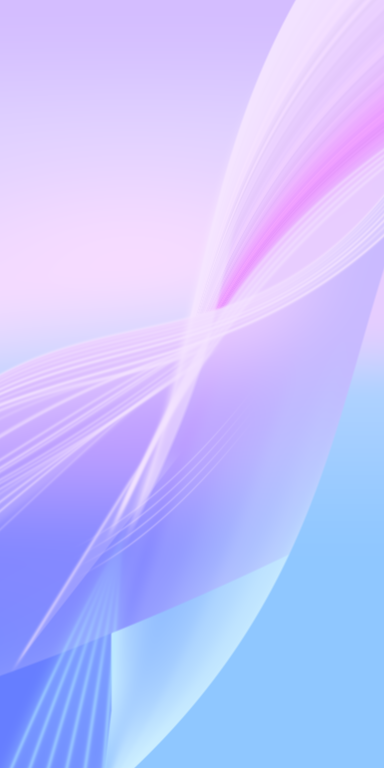
Write a Shadertoy shader that draws this background.

```glsl
// Draws translucent silk ribbons twisting across a pastel lilac and sky-blue gradient.

const vec3 LILAC    = vec3(0.83, 0.74, 1.00);
const vec3 MIST     = vec3(0.86, 0.81, 1.00);
const vec3 BLUSH    = vec3(0.965, 0.86, 1.00);
const vec3 SKY      = vec3(0.56, 0.78, 1.00);
const vec3 MAGENTA  = vec3(0.92, 0.57, 1.00);
const vec3 VIOLET   = vec3(0.74, 0.62, 1.00);
const vec3 INDIGO   = vec3(0.51, 0.53, 1.00);
const vec3 DEEP     = vec3(0.43, 0.52, 1.00);
const vec3 ICE      = vec3(0.82, 0.95, 1.00);
const vec3 PEARL    = vec3(0.96, 0.90, 1.00);

const float SOFT = 0.004;       // edge softness, in canvas widths
const float HAIR = 0.0036;      // width of a thin strand
const int CROSS_STRANDS = 8;
const int FAN_STRANDS = 15;
const int LOWER_STRANDS = 6;
const int FINE_STRANDS = 4;

float hash(float n) { return fract(sin(n * 91.73) * 4375.85); }

float noise(float x) {
    float i = floor(x), f = fract(x);
    return mix(hash(i), hash(i + 1.0), f * f * (3.0 - 2.0 * f));
}

// Cubic through four values evenly spaced over t = 0..1
float cubic(float t, vec4 k) {
    float s = 3.0 * t, a = s - 1.0, b = s - 2.0, c = s - 3.0;
    return dot(k, vec4(-a * b * c / 6.0, s * b * c / 2.0, -s * a * c / 2.0, s * a * b / 6.0));
}

float inside(float d) { return smoothstep(-SOFT, SOFT, d); }
float stroke(float d, float w) { return exp(-d * d / (w * w)); }
float between(float x, float lo, float hi, float f) {
    return smoothstep(lo - f, lo + f, x) * (1.0 - smoothstep(hi - f, hi + f, x));
}

vec3 backdrop(vec2 p) {
    vec3 col = mix(MIST, LILAC, smoothstep(1.6, 2.0, p.y));
    vec2 g = (p - vec2(0.35, 1.3)) / vec2(0.6, 0.3);
    col = mix(col, BLUSH, exp(-dot(g, g)));
    col = mix(col, BLUSH, 0.8 * stroke(p.y - 1.17, 0.22) * (1.0 - p.x));
    vec3 low = mix(SKY, vec3(0.71, 0.83, 1.0), smoothstep(0.5, 1.15, p.y));
    return mix(low, col, smoothstep(0.95, 1.4, p.y + 0.12 * (1.0 - p.x)));
}

void mainImage(out vec4 fragColor, in vec2 fragCoord) {
    vec2 p = fragCoord / iResolution.xy * vec2(1.0, 2.0);

    // Guide curves: some give x along y, others give y along x
    float sailX  = cubic((p.y - 0.6) / 1.4, vec4(0.325, 0.471, 0.583, 0.77));
    float twistX = cubic((p.y - 0.72) / 0.89, vec4(0.339, 0.482, 0.68, 1.0));
    float rimX   = cubic(p.y / 1.3, vec4(0.35, 0.69, 0.872, 1.0));
    float innerX = cubic(p.y / 1.3, vec4(0.26, 0.30, 0.44, 0.62));
    float topY   = cubic(p.x, vec4(1.023, 1.135, 1.23, 1.49));
    float crossY = cubic(p.x, vec4(0.945, 1.05, 1.167, 1.388));
    float fanY   = cubic(p.x, vec4(0.62, 0.906, 1.18, 1.388));
    float foldY  = 0.24 + 0.36 * p.x + 0.08 * p.x * p.x;

    vec3 col = backdrop(p);

    // Upper sail with a magenta band
    float s = (p.x - sailX) / max(twistX - sailX, 0.03);
    vec3 sail = mix(PEARL, vec3(0.91, 0.80, 1.0), smoothstep(0.0, 0.35, s));
    sail = mix(sail, MAGENTA, 0.95 * stroke(s - 0.78, 0.24));
    sail += 0.05 * (noise(s * 65.0) - 0.4) * between(s, 0.1, 0.9, 0.1);
    col = mix(col, sail, inside(p.x - sailX) * smoothstep(0.95, 1.2, p.y) * 0.92);

    // Main veil
    vec3 veil = mix(DEEP, INDIGO, smoothstep(0.2, 0.55, p.y));
    veil = mix(veil, VIOLET, smoothstep(0.52, 0.88, p.y));
    veil = mix(veil, vec3(0.91, 0.79, 1.0), smoothstep(0.83, 1.2, p.y + 0.1 * (0.5 - p.x)));
    float f = (p.x - innerX) / max(rimX - innerX, 0.05);
    vec3 sheen = mix(vec3(0.65, 0.79, 1.0), vec3(0.77, 0.72, 1.0), smoothstep(0.5, 1.15, p.y));
    veil = mix(veil, sheen, 0.85 * smoothstep(0.1, 0.95, f));
    float folds = noise(f * 9.0 + 2.0) * between(f, 0.05, 0.95, 0.08);
    veil = mix(veil, vec3(0.76, 0.80, 1.0), 0.28 * folds * between(p.y, 0.3, 1.05, 0.2));

    // Lower panel beneath the fold
    float below = inside(foldY - p.y);
    float panel = inside(p.x - 0.29 + 0.12 * max(0.15 - p.y, 0.0));
    vec3 pane = mix(vec3(0.50, 0.68, 1.0), vec3(0.72, 0.87, 1.0), smoothstep(0.2, 1.0, f));
    pane = mix(pane, ICE, 0.95 * exp(-max(p.x - 0.29, 0.0) * 14.0) * smoothstep(-0.1, 0.25, p.y));
    pane = mix(pane, ICE, 0.5 * stroke(p.y, 0.14) * smoothstep(0.2, 0.5, f) + 0.18 * folds);
    veil = mix(veil, mix(veil * vec3(0.93, 0.95, 1.0), pane, panel), below);
    veil = mix(veil, MIST, 0.2 * (1.0 - below) * exp(-max(p.y - foldY, 0.0) * 9.0));
    veil = mix(veil, ICE, 0.55 * exp(-max(rimX - p.x, 0.0) * 22.0) * smoothstep(1.2, 0.4, p.y));
    col = mix(col, veil, inside(topY - p.y) * inside(rimX - p.x));

    // Pointed shard and strands falling to the lower left
    float shardX = 0.05 + 0.62 * (p.y - 0.28);
    float shard = between(p.x, shardX, shardX + 0.16 * (p.y - 0.28), SOFT);
    col = mix(col, MIST, 0.28 * shard * between(p.y, 0.28, 0.8, 0.04));
    col = mix(col, PEARL, 0.5 * stroke(p.x - shardX, 0.006) * between(p.y, 0.28, 0.78, 0.04));
    for (int i = 0; i < LOWER_STRANDS; i++) {
        float k = float(i) / float(LOWER_STRANDS - 1);
        float x = mix(0.03, 0.27, k) + mix(0.42, 0.08, k) * p.y + 0.1 * (1.0 - k) * p.y * p.y;
        float fade = 1.0 - smoothstep(0.15, 0.65, p.y);
        col = mix(col, SKY + 0.12, fade * (0.4 * stroke(p.x - x, 0.006) + 0.22 * stroke(p.x - x, 0.025)));
    }

    // Fine diagonal strands
    for (int i = 0; i < FINE_STRANDS; i++) {
        float y = 0.43 + 0.16 * p.x + 0.85 * p.x * p.x + 0.027 * float(i);
        col = mix(col, MIST, 0.38 * stroke(p.y - y, HAIR) * between(p.x, 0.27, 0.59, 0.09));
    }

    // Fan of strands on the left
    float fanFade = 1.0 - smoothstep(0.38, 0.6, p.x);
    float haze = between(p.y, fanY, crossY, 0.025);
    col = mix(col, PEARL, 0.22 * haze * fanFade * noise((p.y - fanY) / max(crossY - fanY, 0.02) * 8.0));
    for (int i = 0; i < FAN_STRANDS; i++) {
        float k = (float(i) + hash(float(i) + 3.0)) / float(FAN_STRANDS);
        float y = mix(fanY, crossY, k) + 0.02 * sin(5.0 * p.x + 9.0 * k);
        col = mix(col, PEARL, fanFade * (0.2 + 0.3 * hash(float(i))) * stroke(p.y - y, 0.005));
    }

    // Crossing strands
    col = mix(col, PEARL, 0.3 * between(p.y, crossY, topY, 0.012) * smoothstep(0.5, 0.95, p.x));
    for (int i = 0; i < CROSS_STRANDS; i++) {
        float k = float(i) / float(CROSS_STRANDS - 1);
        float y = mix(topY, crossY, k * k * 0.4 + k * 0.6);
        col = mix(col, PEARL, mix(0.75, 0.35, hash(float(i) + 7.0)) * stroke(p.y - y, 0.005));
    }

    // Pearly twist where the sail narrows
    float ribbonW = 0.012 + 0.05 * smoothstep(0.55, 1.15, p.y);
    float ribbon = between(p.x, sailX, sailX + ribbonW, 0.006) * between(p.y, 0.65, 1.4, 0.1);
    col = mix(col, PEARL, 0.55 * ribbon);
    float edgeFade = smoothstep(0.58, 0.75, p.y);
    col = mix(col, PEARL, 0.45 * edgeFade * stroke(p.x - sailX, 0.012) * (1.0 - smoothstep(1.3, 1.9, p.y)));
    for (int i = 0; i < 4; i++) {
        float x = twistX + 0.02 * float(i) * smoothstep(0.7, 1.5, p.y);
        col = mix(col, PEARL, 0.5 * edgeFade * stroke(p.x - x, 0.007));
    }

    fragColor = vec4(clamp(col, 0.0, 1.0), 1.0);
}
```
